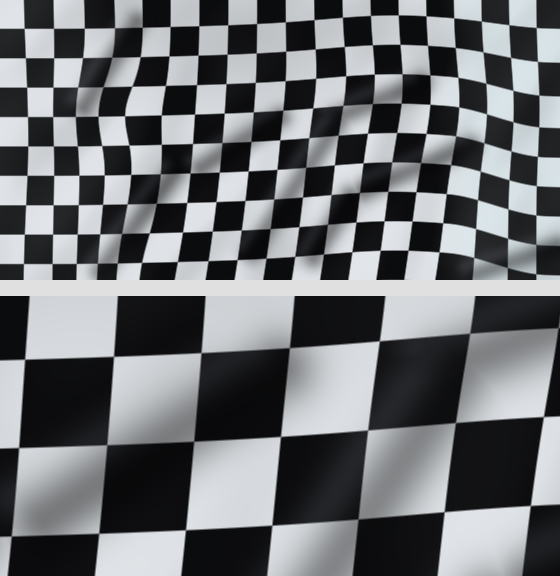
Top, the full canvas; bottom, a detail of the centre.
Give the GLSL for this pattern, as a Shadertoy shader.

```glsl
// Rippling black and white checkered cloth with soft diagonal folds.
#define CELL vec2(0.1018, 0.105)   // check size, canvas height = 1
#define SWAY 0.080                 // sideways pull toward the lower edge
#define LIFT 0.036                 // upward bulge right of centre
#define DROP 0.055                 // sag at the right edge
#define FOLD_WIDTH 0.042
#define FOLD_SHADE 0.42
#define SHEEN 0.10
#define WHITE vec3(0.87, 0.885, 0.90)
#define BLACK vec3(0.045, 0.046, 0.054)
#define WORN_BLACK vec3(0.145, 0.15, 0.158)

const float PI = 3.14159;
const int FOLD_COUNT = 8;

// Fold ridges as start.xy, end.xy, with y measured downward
const vec4 FOLDS[FOLD_COUNT] = vec4[FOLD_COUNT](
    vec4(0.49, 0.08, 0.30, 0.38), vec4(1.50, 0.30, 1.20, 0.42),
    vec4(1.22, 0.42, 0.90, 0.90), vec4(1.68, 0.52, 1.30, 0.68),
    vec4(1.25, 0.70, 1.12, 0.92), vec4(0.62, 0.62, 0.36, 0.97),
    vec4(1.00, 0.42, 0.72, 0.60), vec4(1.99, 0.88, 1.70, 0.98));

float bump(vec2 p, vec2 center, vec2 radius) {
    vec2 d = (p - center) / radius;
    return exp(-dot(d, d));
}

float segmentDistance(vec2 p, vec2 a, vec2 b) {
    vec2 pa = p - a, ba = b - a;
    return length(pa - ba * clamp(dot(pa, ba) / dot(ba, ba), 0.0, 1.0));
}

vec2 hashGradient(vec2 cell) {
    float angle = 2.0 * PI * fract(sin(dot(cell, vec2(127.1, 311.7))) * 43758.5);
    return vec2(cos(angle), sin(angle));
}

float gradientNoise(vec2 p) {
    vec2 i = floor(p), f = fract(p);
    vec2 s = f * f * f * (f * (f * 6.0 - 15.0) + 10.0);
    vec2 e = vec2(1.0, 0.0);
    float low = mix(dot(hashGradient(i), f),
                    dot(hashGradient(i + e.xy), f - e.xy), s.x);
    float high = mix(dot(hashGradient(i + e.yx), f - e.yx),
                     dot(hashGradient(i + e.xx), f - e.xx), s.x);
    return mix(low, high, s.y);
}

// Cloth position to check coordinates
vec2 warpedGrid(vec2 p) {
    float body = smoothstep(0.155, 0.52, p.x) * (1.0 - smoothstep(1.45, 1.87, p.x));
    float shift = 0.021 * sin(PI * (p.x - 0.083) / 1.834) - SWAY * p.y * p.y * body;
    shift -= 0.047 * bump(p, vec2(0.415, 0.40), vec2(0.16, 0.14));
    shift -= 0.030 * bump(p, vec2(0.48, 0.96), vec2(0.12, 0.20));
    shift += 0.026 * bump(p, vec2(1.66, 0.39), vec2(0.30, 0.20));
    shift += 0.018 * bump(p, vec2(1.27, 0.285), vec2(0.25, 0.16));
    shift += 0.013 * bump(p, vec2(0.39, 0.13), vec2(0.15, 0.20));
    shift += 0.018 * bump(p, vec2(0.10, 0.48), vec2(0.10, 0.33));

    float bulge = (p.x - 1.41) / 0.36;
    float rise = LIFT * exp(-bulge * bulge) + 0.012 * smoothstep(0.2, 1.0, p.x);
    rise -= DROP * smoothstep(1.6, 1.95, p.x) * smoothstep(-0.1, 0.5, p.y);
    return vec2(p.x - shift - 0.083, p.y + rise + 0.002) / CELL + vec2(1.0, 0.0);
}

// Antialiased checks: 1 on white, 0 on black
float checks(vec2 grid) {
    vec2 wave = clamp(sin(PI * grid) / (PI * max(fwidth(grid) * 0.75, 0.012)), -1.0, 1.0);
    return 0.5 + 0.5 * wave.x * wave.y;
}

void mainImage(out vec4 fragColor, in vec2 fragCoord) {
    vec2 p = fragCoord / iResolution.y;
    p.y = 1.0 - p.y;
    float cloth = checks(warpedGrid(p));

    // Shadow along each ridge, sheen beside it
    float shadow = 0.0, sheen = 0.0;
    for (int i = 0; i < FOLD_COUNT; i++) {
        vec4 fold = FOLDS[i];
        float d = segmentDistance(p, fold.xy, fold.zw) / FOLD_WIDTH;
        float lit = segmentDistance(p + vec2(0.035, 0.025), fold.xy, fold.zw) / FOLD_WIDTH;
        shadow = max(shadow, exp(-d * d));
        sheen = max(sheen, exp(-2.0 * lit * lit));
    }

    // Broad ripples running along the diagonal
    vec2 slant = vec2(p.x + 0.65 * p.y, p.y - 0.65 * p.x);
    float ripple = gradientNoise(slant * vec2(5.0, 1.8) + 3.0);
    float upperShade = bump(p, vec2(0.88, 0.14), vec2(0.40, 0.24));

    // White cloth
    float light = 1.0 - FOLD_SHADE * shadow - 0.15 * upperShade;
    light -= 0.22 * max(-ripple, 0.0) - 0.04 * max(ripple, 0.0);
    vec3 white = WHITE * light;
    float rightSide = smoothstep(1.5, 1.75, p.x);
    white *= mix(vec3(1.0), vec3(0.97, 1.0, 1.0), rightSide);

    // Black cloth, paler toward both sides
    float sides = 0.75 * (1.0 - smoothstep(0.2, 0.62, p.x)) + 0.85 * rightSide;
    float wear = clamp(sides + 0.7 * ripple, 0.0, 1.0);
    vec3 black = mix(BLACK, WORN_BLACK, wear);
    black += SHEEN * sheen * vec3(0.95, 0.98, 1.05);
    black *= 1.0 - 0.35 * shadow;

    fragColor = vec4(clamp(mix(black, white, cloth), 0.0, 1.0), 1.0);
}
```
